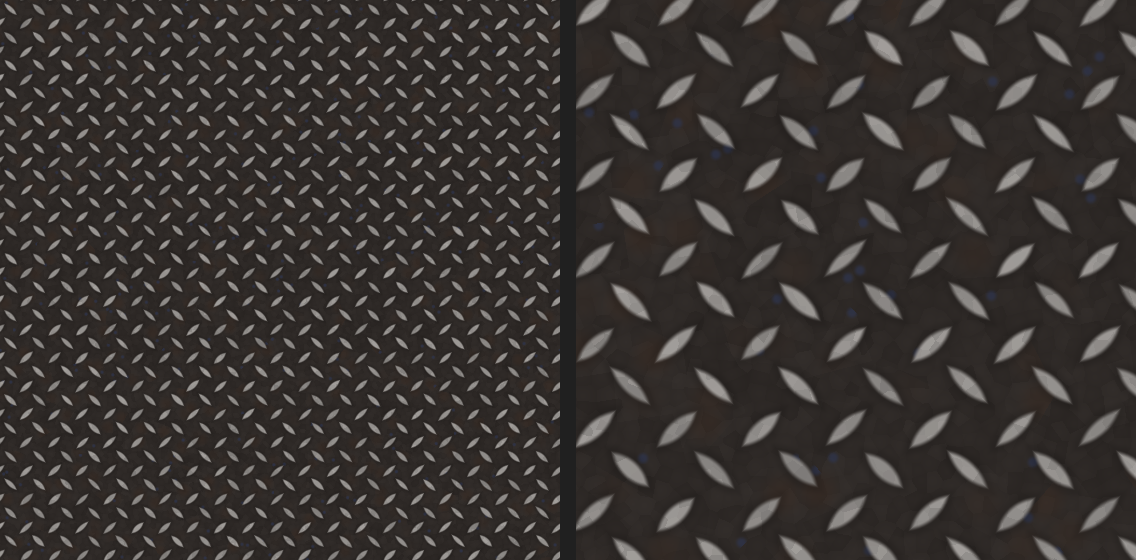
Left: the whole. Right: its middle third, enlarged.
A WebGL 2 fragment shader for this texture:

```glsl
#version 300 es
precision highp float;
// Dark tread plate: a 20 by 20 lattice holding one rising and one falling
// raised lens per cell, with worn steel tops, over a base mottled by wrapping
// cellular noise with faint rust and sparse blue specks.

uniform vec2 u_resolution;
out vec4 fragColor;

const float TAU = 6.2831853;
const float REPEATS = 20.0;
const vec3 BASE_DARK = vec3(0.155, 0.137, 0.128);
const vec3 BASE_LIGHT = vec3(0.205, 0.185, 0.174);
const vec3 RUST = vec3(0.235, 0.165, 0.125);
const vec3 BLUE_SPECK = vec3(0.18, 0.21, 0.32);
const vec3 STEEL = vec3(0.575, 0.562, 0.55);

vec2 hash2(vec2 p) {
    vec3 q = fract(vec3(p.xyx) * vec3(0.1031, 0.1030, 0.0973));
    q += dot(q, q.yzx + 33.33);
    return fract((q.xx + q.yz) * q.zy);
}

// Nearest feature: x is its distance, y its random value. Wraps at period.
vec2 cellular(vec2 uv, float period, float seed) {
    vec2 p = uv * period;
    vec2 cell = floor(p);
    vec2 nearest = vec2(9.0, 0.0);
    for (int j = -1; j <= 1; j++) {
        for (int i = -1; i <= 1; i++) {
            vec2 neighbour = cell + vec2(i, j);
            vec2 id = mod(neighbour, period) + seed;
            float d = length(neighbour + hash2(id) - p);
            if (d < nearest.x) nearest = vec2(d, hash2(id + 57.0).x);
        }
    }
    return nearest;
}

// Distance to a pointed lens lying along x.
float lensDistance(vec2 p, float halfLength, float halfWidth) {
    float radius = (halfLength * halfLength + halfWidth * halfWidth) / (2.0 * halfWidth);
    vec2 q = abs(p);
    return length(vec2(q.x, q.y + radius - halfWidth)) - radius;
}

// One lattice of lenses: x is the distance, y the random tone of the lens.
vec2 treadLattice(vec2 p, vec2 center, float angle, float seed) {
    vec2 shifted = p - center + 0.5;
    vec2 id = mod(floor(shifted), REPEATS) + seed;
    vec2 variation = hash2(id);
    vec2 local = fract(shifted) - 0.5 - (hash2(id + 31.0) - 0.5) * 0.035;
    float c = cos(angle), s = sin(angle);
    local = vec2(c * local.x + s * local.y, c * local.y - s * local.x);
    float halfLength = mix(0.27, 0.305, variation.x);
    float halfWidth = mix(0.074, 0.094, variation.y);
    return vec2(lensDistance(local, halfLength, halfWidth), hash2(id + 73.0).x);
}

vec3 plateBase(vec2 uv) {
    vec2 broad = cellular(uv, 36.0, 3.0);
    vec2 fine = cellular(uv, 110.0, 211.0);
    float mottling = 0.45 * fine.y + 0.3 * broad.y + 0.25 * (1.0 - fine.x);
    vec3 color = mix(BASE_DARK, BASE_LIGHT, mottling);
    float rust = smoothstep(0.6, 0.1, broad.x) * smoothstep(0.55, 1.0, broad.y);
    color = mix(color, RUST, 0.4 * rust);
    vec2 speck = cellular(uv, 90.0, 401.0);
    float blue = smoothstep(0.4, 0.1, speck.x) * step(0.965, speck.y);
    return mix(color, BLUE_SPECK, 0.65 * blue);
}

// Lays a raised lens with a soft shadow and a worn top over the base.
vec3 addTread(vec3 color, vec2 tread, float softness, float wear) {
    float shadow = smoothstep(0.13, 0.03, tread.x);
    color *= 1.0 - 0.1 * shadow;
    float cover = 1.0 - smoothstep(-softness, softness, tread.x);
    vec3 top = STEEL * mix(0.93, 1.07, tread.y) * mix(0.92, 1.05, wear);
    return mix(color, top, cover);
}

void main() {
    vec2 uv = gl_FragCoord.xy / u_resolution;

    // Slight periodic drift of the pressed rows and columns.
    vec2 drift = vec2(0.025, -0.045) * cos(TAU * uv)
               + vec2(0.015, 0.01) * sin(TAU * 2.0 * uv);
    vec2 p = uv * REPEATS - drift;
    float pixel = REPEATS / min(u_resolution.x, u_resolution.y);
    float softness = max(0.034, 0.8 * pixel);

    vec2 rising = treadLattice(p, vec2(0.905, 0.20), 0.73, 11.0);
    vec2 falling = treadLattice(p, vec2(0.35, 0.71), -0.75, 131.0);
    float wear = cellular(uv, 140.0, 307.0).y;

    vec3 color = plateBase(uv);
    color = addTread(color, rising, softness, wear);
    color = addTread(color, falling, softness, wear);
    fragColor = vec4(color, 1.0);
}
```
